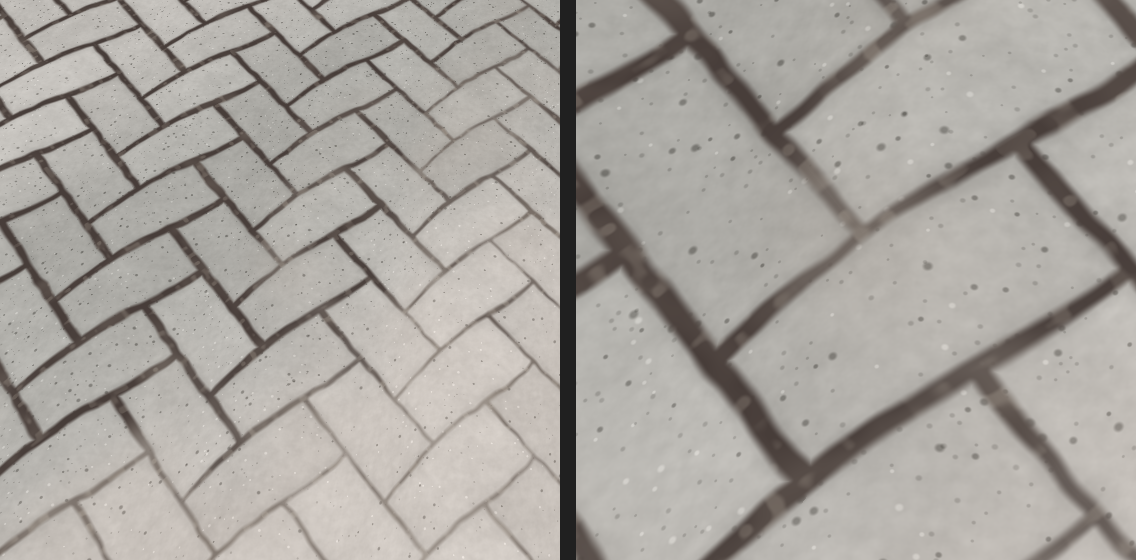
Left: the whole. Right: its middle third, enlarged.
Write a Shadertoy shader that draws this texture.

```glsl
// Worn grey pavers in a 2:1 herringbone, seen in perspective.
// Canvas points are projected to the ground, where each unit cell finds its
// brick; a rounded box distance draws the joints, noise adds sand and wear.

#define JOINT_DARK vec3(0.28, 0.24, 0.225)
#define JOINT_SAND vec3(0.57, 0.53, 0.49)
#define STONE_LIGHT vec3(0.785, 0.77, 0.75)
#define STONE_GREY vec3(0.685, 0.68, 0.66)
#define JOINT_OPEN 0.062   // half width of clean joints, in brick widths
#define JOINT_FILLED 0.026 // half width of sand filled joints
#define CORNER 0.07        // corner radius of a brick
#define SKEW 0.10          // periodic slip of the laid courses
#define TONE_VARIATION 0.045
#define PIT_CELLS 9.0      // pit cells per brick width

float hash(vec2 p) {
    return fract(sin(dot(p, vec2(127.1, 311.7))) * 43758.5453);
}

float noise(vec2 p) {
    vec2 i = floor(p), f = fract(p);
    f = f * f * (3.0 - 2.0 * f);
    return mix(mix(hash(i), hash(i + vec2(1, 0)), f.x),
               mix(hash(i + vec2(0, 1)), hash(i + vec2(1, 1)), f.x), f.y);
}

float fbm(vec2 p) {
    return 0.55 * noise(p) + 0.3 * noise(p * 2.1 + 7.0) + 0.15 * noise(p * 4.3 + 3.0);
}

// Canvas to ground; one ground unit is one brick width
vec2 toGround(vec2 uv) {
    mat3 view = mat3(0.1109, 0.0868, 0.0417,
                     -0.0432, 0.0866, 0.0317,
                     0.501, 0.5286, 1.0);
    vec3 g = inverse(view) * vec3(uv, 1.0);
    vec2 p = g.xy / g.z + vec2(0.0, 0.13);
    p.y -= SKEW * cos(1.5708 * (p.x - p.y));
    return p;
}

// Herringbone: lower left corner in xy, size in zw
vec4 brickAt(vec2 p) {
    vec2 cell = floor(p);
    float phase = mod(cell.x - cell.y, 4.0);
    if (phase < 1.5) return vec4(cell - vec2(step(0.5, phase), 0.0), 2.0, 1.0);
    return vec4(cell - vec2(0.0, step(phase, 2.5)), 1.0, 2.0);
}

// Distance from inside a brick to its rounded outline
float edgeDistance(vec2 p, vec4 brick) {
    vec2 q = abs(p - brick.xy - 0.5 * brick.zw) - 0.5 * brick.zw + CORNER;
    return CORNER - length(max(q, 0.0)) - min(max(q.x, q.y), 0.0);
}

// Scattered round marks, at most one per cell
float spots(vec2 p, float density) {
    vec2 cell = floor(p);
    float seed = hash(cell + 19.0);
    vec2 center = 0.35 + 0.3 * vec2(hash(cell + 3.0), hash(cell + 8.0));
    float radius = 0.16 + 0.18 * hash(cell + 31.0);
    return step(seed, density) * (1.0 - smoothstep(radius * 0.3, radius, length(fract(p) - center)));
}

void mainImage(out vec4 fragColor, in vec2 fragCoord) {
    vec2 uv = fragCoord / iResolution.xy;
    vec2 ground = toGround(uv);
    float pixel = length(fwidth(ground)) * 0.7;

    // Slightly ragged outlines
    vec2 p = ground + 0.035 * (vec2(noise(ground * 5.0), noise(ground * 5.0 + 40.0)) - 0.5);
    vec4 brick = brickAt(p);
    float edge = edgeDistance(p, brick);

    // Sand gathers toward the lower right
    float sand = smoothstep(0.58, 1.12, 0.7 * uv.x + 0.8 * (1.0 - uv.y)
                            + 0.45 * (noise(ground * 0.9 + 5.0) - 0.5));

    // Stone: a grey diagonal band between paler areas, one tone per brick
    float band = dot(uv - vec2(0.1, 0.45), vec2(0.53, -0.85));
    float pale = max(smoothstep(0.0, 0.48, band), 0.8 * smoothstep(0.08, 0.36, -band));
    vec3 stone = mix(STONE_GREY, STONE_LIGHT, pale);
    stone += TONE_VARIATION * (hash(brick.xy + 11.0) - 0.5);
    stone += 0.06 * (fbm(ground * 2.5) - 0.5) + 0.055 * (fbm(ground * 14.0) - 0.5);
    stone += vec3(0.012, 0.0, -0.006) * sand;

    // Pits and pale grit
    float worn = mix(0.13, 0.045, sand);
    stone -= 0.20 * spots(ground * PIT_CELLS, worn);
    stone -= 0.10 * spots(ground * PIT_CELLS * 1.7 + 50.0, worn);
    stone += 0.09 * spots(ground * PIT_CELLS * 1.3 + 90.0, 0.05);
    stone *= 1.0 - 0.08 * (1.0 - smoothstep(0.03, 0.17, edge)) * (1.0 - 0.6 * sand);

    // Joints: dark gaps, partly filled with sand and crumbs
    float patchy = fbm(ground * 1.7 + 23.0);
    float halfWidth = mix(JOINT_OPEN, JOINT_FILLED, sand) * (0.6 + 0.8 * patchy);
    float soft = max(pixel, 0.032);
    float joint = 1.0 - smoothstep(halfWidth - soft, halfWidth + soft, edge);
    float crumbs = smoothstep(0.55, 0.85, noise(ground * 11.0 + 60.0));
    float fill = clamp(0.65 * sand + 0.35 * crumbs + 0.9 * (patchy - 0.5), 0.0, 1.0);
    vec3 gap = mix(JOINT_DARK, JOINT_SAND, fill);
    float strength = mix(1.0, 0.45 + 0.5 * noise(ground * 2.3 + 70.0), sand);

    fragColor = vec4(clamp(mix(stone, gap, joint * strength), 0.0, 1.0), 1.0);
}
```
